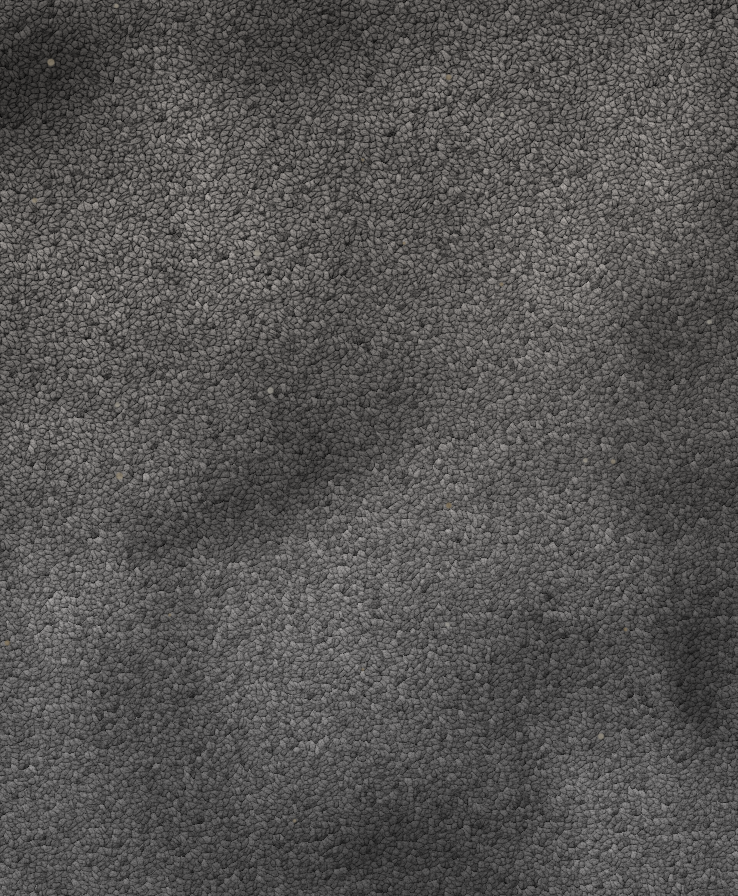
This texture is drawn by a Shadertoy shader. Its source:

```glsl
vec3 hash3(vec2 p) {
    vec3 h = fract(p.xyx * vec3(0.1031, 0.1030, 0.0973));
    h += dot(h, h.yxz + 33.33);
    return fract((h.xxy + h.yzz) * h.zyx);
}

mat2 rotation(float a) {
    return mat2(cos(a), sin(a), -sin(a), cos(a));
}

// Oblong cells: x = crevice-to-top, y = slope towards the light, z = cell id
vec3 grains(vec2 p) {
    vec2 cell = floor(p), slope = vec2(0.0);
    float nearest = 9.0, second = 9.0, id = 0.0;
    for (int j = -1; j <= 1; j++)
    for (int i = -1; i <= 1; i++) {
        vec2 c = cell + vec2(i, j);
        vec3 h = hash3(c);
        vec2 r = p - c - h.xy;
        float d = length(rotation((h.z - 0.5) * 2.6) * r * vec2(0.7, 1.35));
        if (d < nearest) {
            second = nearest;
            nearest = d;
            slope = r;
            id = h.z;
        } else {
            second = min(second, d);
        }
    }
    return vec3(smoothstep(0.0, 0.45, second - nearest), slope.y - 0.4 * slope.x, id);
}

// Warped layered sines
float clouds(vec2 p) {
    float sum = 0.0, amplitude = 0.5;
    for (int i = 0; i < 6; i++) {
        p = rotation(1.1) * p + 0.6 * sin(p.yx * 1.3 + float(i));
        sum += amplitude * sin(p.x) * sin(p.y + 1.7);
        p *= 1.8;
        amplitude *= 0.62;
    }
    return sum;
}

float stain(vec2 p, vec2 center, vec2 size, float angle) {
    vec2 d = rotation(-angle) * (p - center) / size;
    return exp(-dot(d, d));
}

void mainImage(out vec4 fragColor, in vec2 fragCoord) {
    vec2 p = fragCoord / iResolution.y;

    // Broad stains with ragged borders
    vec2 w = p + 0.035 * vec2(clouds(p * 14.0), clouds(p * 14.0 + 7.0));
    float light = 1.0 + 0.2 * clouds(p * 9.0 + 3.0);
    light -= 0.42 * stain(w, vec2(0.04, 0.93), vec2(0.11, 0.09), 0.3);
    light -= 0.22 * stain(w, vec2(0.30, 0.95), vec2(0.15, 0.06), 0.0);
    light -= 0.38 * stain(w, vec2(0.80, 0.25), vec2(0.06, 0.13), 0.0);
    light -= 0.22 * stain(w, vec2(0.78, 0.62), vec2(0.09, 0.13), 0.0);
    light -= 0.25 * stain(w, vec2(0.61, 0.26), vec2(0.07, 0.08), 0.5);
    light -= 0.33 * stain(w, vec2(0.46, 0.05), vec2(0.16, 0.10), 0.2);
    light -= 0.25 * stain(w, vec2(0.34, 0.48), vec2(0.21, 0.05), 0.45);
    light += 0.25 * stain(w, vec2(0.55, 0.60), vec2(0.38, 0.09), 0.9);
    light += 0.18 * stain(w, vec2(0.22, 0.72), vec2(0.22, 0.15), 0.3);
    light += 0.22 * stain(w, vec2(0.08, 0.33), vec2(0.09, 0.06), 0.0);
    light += 0.25 * stain(w, vec2(0.71, 0.10), vec2(0.12, 0.08), 0.4);

    // Pebbled surface, with deeper pits towards the upper left
    vec3 coarse = grains(p * 145.0 + 0.3 * sin(p.yx * 61.0));
    vec3 fine = grains(p * 290.0 + 40.0);
    float pits = mix(0.34, 0.56, smoothstep(0.3, 0.8, p.y - 0.4 * p.x + 0.1));
    float relief = 1.0 + pits * (coarse.x - 0.62) + 0.32 * coarse.y;
    relief += 0.24 * (coarse.z - 0.5) + 0.2 * (fine.x - 0.6) + 0.16 * fine.y;

    // Warm grey above, neutral below
    vec3 tint = mix(vec3(1.0, 0.99, 0.99), vec3(1.03, 1.0, 0.975), smoothstep(0.1, 0.8, p.y));
    vec3 color = 0.345 * max(light, 0.35) * max(relief, 0.2) * tint;

    // Rare pale and ochre chips
    vec2 chipCell = floor(p * 65.0);
    vec3 chip = hash3(chipCell + 91.0);
    vec2 offset = fract(p * 65.0) - 0.3 - 0.4 * chip.xy;
    float radius = 0.1 + 0.16 * chip.x;
    float mask = step(0.992, chip.z) * (1.0 - smoothstep(radius - 0.08, radius + 0.08, length(offset)));
    color = mix(color, mix(vec3(0.5, 0.43, 0.31), vec3(0.66, 0.65, 0.62), chip.y), 0.75 * mask);

    fragColor = vec4(color, 1.0);
}
```
